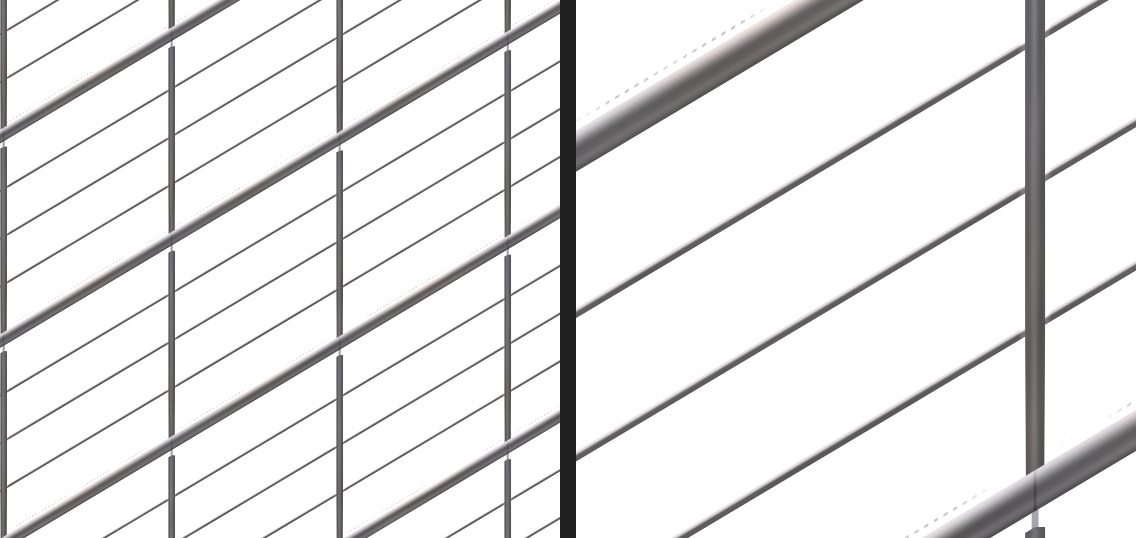
Left: the whole. Right: its middle third, enlarged.
Reproduce this pattern procedurally as a Shadertoy shader.

```glsl
// Steel railings in parallel, climbing to the right over a white ground.
// A sheared coordinate repeats the handrails and the thin bars below each;
// upright posts repeat in x and restart under every rail. Noise tints the metal.

#define SLOPE 0.597       // rise of the rails per unit of x
#define RAIL_STEP 0.3801  // vertical distance between rails
#define RAIL_Y 0.3658     // height of one rail at x = 0
#define RAIL_HALF 0.0127  // half of the rail's vertical thickness
#define POST_STEP 0.3123  // distance between posts
#define POST_X 0.0068     // centre of the first post
#define POST_HALF 0.0062  // half width of a post
#define POST_TOP 0.0225   // gap from rail centre to post top
#define BAR_FIRST 0.1003  // first bar below the rail
#define BAR_STEP 0.0888   // distance between bars
#define BAR_HALF 0.0031   // half of a bar's vertical thickness
#define WEAR 0.06         // strength of the uneven shading

vec2 hashGradient(vec2 cell) {
    vec2 h = vec2(dot(cell, vec2(127.1, 311.7)), dot(cell, vec2(269.5, 183.3)));
    return 2.0 * fract(sin(h) * 4375.85) - 1.0;
}

float gradientNoise(vec2 p) {
    vec2 i = floor(p), f = fract(p);
    vec2 u = f * f * f * (f * (f * 6.0 - 15.0) + 10.0);
    float a = dot(hashGradient(i), f);
    float b = dot(hashGradient(i + vec2(1, 0)), f - vec2(1, 0));
    float c = dot(hashGradient(i + vec2(0, 1)), f - vec2(0, 1));
    float d = dot(hashGradient(i + vec2(1, 1)), f - vec2(1, 1));
    return mix(mix(a, b, u.x), mix(c, d, u.x), u.y);
}

// Coverage of a pixel from an inside-positive distance
float cover(float inside, float pixel) {
    return clamp(inside / pixel + 0.5, 0.0, 1.0);
}

// Grey metal, warm at 0 and cool at 1
vec3 metal(float shade, float coolness) {
    return shade * mix(vec3(1.03, 0.985, 0.97), vec3(0.98, 0.98, 1.04), coolness);
}

// Tube lit from above: t runs from -1 at the bottom to 1 at the top
float railShade(float t) {
    float shade = mix(0.36, 0.90, smoothstep(0.0, 1.0, t));
    float bounce = (t + 0.55) / 0.25;
    return shade + 0.08 * exp(-bounce * bounce) - 0.05 * smoothstep(-0.7, -1.0, t);
}

void mainImage(out vec4 fragColor, in vec2 fragCoord) {
    vec2 p = fragCoord / iResolution.y;
    float pixel = 1.0 / iResolution.y;
    vec3 color = vec3(1.0);

    // Coordinates relative to the nearest rail and post
    float climb = p.y - SLOPE * p.x - RAIL_Y;
    float railId = floor(climb / RAIL_STEP + 0.5);
    float aboveRail = climb - railId * RAIL_STEP;
    float below = mod(-climb, RAIL_STEP);
    float postId = floor((p.x - POST_X) / POST_STEP + 0.5);
    float postX = POST_X + postId * POST_STEP;
    float side = p.x - postX;
    float axisBelow = mod(SLOPE * postX + RAIL_Y - p.y, RAIL_STEP);
    float panel = fract((p.x - POST_X) / POST_STEP);

    // Faint dotted trace above each rail
    float dots = smoothstep(-0.2, 0.6, sin(p.x * 1050.0));
    float trace = cover(0.0008 - abs(aboveRail - 0.0185), pixel);
    float broken = smoothstep(-0.3, 0.2, gradientNoise(vec2(p.x * 22.0, railId * 5.3)));
    color -= 0.22 * trace * dots * broken;

    // Three thin bars, bright on top and dark beneath
    float barId = clamp(floor((below - BAR_FIRST) / BAR_STEP + 0.5), 0.0, 2.0);
    float bar = BAR_FIRST + barId * BAR_STEP - below;
    float barWear = gradientNoise(vec2(p.x * 14.0, barId * 3.7 + railId * 7.1));
    float barTone = mix(0.37, 0.90, smoothstep(-0.1, 0.75, bar / BAR_HALF));
    barTone += WEAR * barWear;
    barTone += 0.12 * smoothstep(0.011, 0.007, abs(side));
    color = mix(color, metal(barTone, 0.4), cover(BAR_HALF - abs(bar), pixel));

    // Narrow stem joining post and rail
    float stem = min(0.0021 - abs(side), POST_TOP + 0.006 - axisBelow);
    color = mix(color, metal(0.66, 0.9), cover(stem, pixel));

    // Post with a slanted cap, cool at the top and warm at the foot
    float t = side / POST_HALF;
    float drop = axisBelow / RAIL_STEP;
    float halfWidth = POST_HALF * (1.0 - 0.08 * smoothstep(0.7, 1.0, drop));
    float cap = axisBelow - POST_TOP - 0.6 * max(-side, 0.0);
    float post = min(halfWidth - abs(side), cap);
    float ridge = (t + 0.1) / 0.45;
    float postTone = 0.34 + 0.13 * exp(-ridge * ridge) + 0.05 * smoothstep(-0.5, -1.0, t);
    float streak = gradientNoise(vec2(t * 1.5 + postId * 9.1, p.y * 16.0));
    postTone += WEAR * streak - 0.03 * smoothstep(0.4, 1.0, drop);
    color = mix(color, metal(postTone, 1.0 - smoothstep(0.1, 0.8, drop)), cover(post, pixel));

    // Handrail over the posts, with a fine seam at each joint
    float railTone = railShade(aboveRail / RAIL_HALF);
    vec2 grain = vec2(p.x * 9.0, aboveRail * 90.0 + railId * 11.3);
    railTone += WEAR * gradientNoise(grain);
    railTone -= 0.09 * cover(0.0009 - abs(side), pixel);
    float coolEnds = abs(2.0 * panel - 1.0);
    color = mix(color, metal(railTone, 0.6 * coolEnds), cover(RAIL_HALF - abs(aboveRail), pixel));

    fragColor = vec4(clamp(color, 0.0, 1.0), 1.0);
}
```
